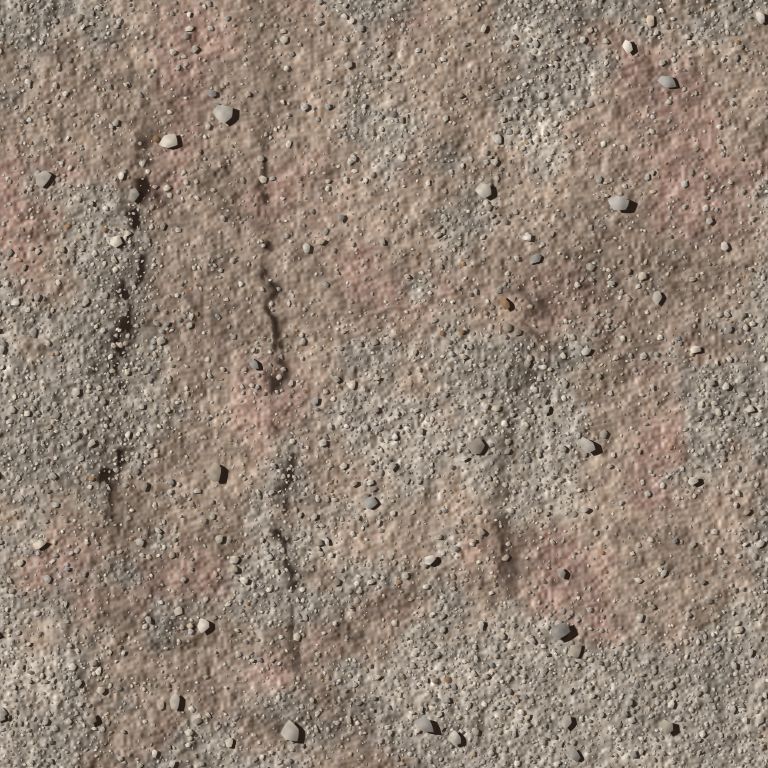
A Shadertoy shader for this texture:

```glsl
// Dry gravel soil in low sunlight from the left: mottled earth with fine relief,
// a few eroded ruts running top to bottom, and clumped layers of angular stones,
// from grit to pebbles, each casting a short dark shadow to the right.

const vec2 SHADOW_DIR = vec2(0.94, -0.34);
const float EDGE = 0.0012;               // softness of outlines, canvas units
const vec3 SHADOW = vec3(0.14, 0.10, 0.075);
const vec3 GREY_EARTH = vec3(0.585, 0.545, 0.50);
const vec3 BROWN_EARTH = vec3(0.58, 0.51, 0.45);
const vec3 RED_EARTH = vec3(0.59, 0.49, 0.44);
const vec3 TAN_STONE = vec3(0.75, 0.67, 0.57);
const vec3 GREY_STONE = vec3(0.67, 0.65, 0.63);
const vec3 PALE_STONE = vec3(0.86, 0.82, 0.76);
const vec3 ORANGE_STONE = vec3(0.70, 0.49, 0.30);

float hash(vec2 p) {
    vec3 q = fract(p.xyx * vec3(0.1031, 0.1030, 0.0973));
    q += dot(q, q.yzx + 33.33);
    return fract((q.x + q.y) * q.z);
}

vec2 hash2(vec2 p) {
    return vec2(hash(p), hash(p + 57.3));
}

float noise(vec2 p) {
    vec2 i = floor(p), f = fract(p);
    f = f * f * (3.0 - 2.0 * f);
    return mix(mix(hash(i), hash(i + vec2(1, 0)), f.x),
               mix(hash(i + vec2(0, 1)), hash(i + vec2(1, 1)), f.x), f.y);
}

float fbm(vec2 p) {
    float sum = 0.0, amp = 0.5;
    for (int i = 0; i < 4; i++) {
        sum += amp * noise(p);
        p = mat2(1.6, 1.2, -1.2, 1.6) * p + 7.1;
        amp *= 0.5;
    }
    return sum / 0.9375;
}

// Side lighting of a noise height field: positive faces the sun
float relief(vec2 p, float scale) {
    vec2 q = p * scale;
    return noise(q + 0.4 * SHADOW_DIR) - noise(q - 0.4 * SHADOW_DIR);
}

// Share of loose gravel: low on bare earth, high in clumps and at the bottom
float gravel(vec2 p) {
    float clumps = 0.6 * noise(p * vec2(9.0, 5.0) + 4.7) + 0.4 * noise(p * 24.0 + 31.0);
    return smoothstep(0.2, 0.8, clumps + 0.2 * (1.0 - smoothstep(0.0, 0.35, p.y)));
}

// Angular stone outline of about unit radius, negative inside
float stoneShape(vec2 q, vec2 id) {
    float turn = 6.283 * hash(id + 3.7), facet = -1.0;
    vec2 axis = vec2(cos(turn), sin(turn));
    q = vec2(dot(q, axis), mix(1.0, 1.6, hash(id + 8.1)) * dot(q, vec2(-axis.y, axis.x)));
    for (int i = 0; i < 5; i++) {
        float k = float(i);
        float angle = 1.257 * (k + 0.6 * hash(id + k * 5.3));
        facet = max(facet, dot(q, vec2(cos(angle), sin(angle))) * mix(0.85, 1.4, hash(id + k * 9.1)));
    }
    return mix(length(q), facet, 0.7) - 0.9;
}

vec3 stoneColor(vec2 id) {
    vec3 c = mix(TAN_STONE, GREY_STONE, hash(id + 21.0));
    c = mix(c, PALE_STONE, hash(id + 34.0));
    c = mix(c, ORANGE_STONE, 0.7 * step(0.985, hash(id + 55.0)));
    return c * mix(0.78, 1.06, hash(id + 72.0));
}

// One jittered grid of stones; sizes are radii in cells
vec3 scatterStones(vec3 ground, vec2 p, float cells, float density, vec2 sizes, float depth, float seed) {
    vec2 g = p * cells, cell = floor(g);
    float shade = 0.0, cover = 0.0;
    vec3 stones = vec3(0.0);
    for (int y = -1; y <= 1; y++)
    for (int x = -1; x <= 1; x++) {
        vec2 corner = cell + vec2(x, y), id = corner + seed;
        if (hash(id + 11.0) > density * mix(0.35, 1.6, gravel(corner / cells))) continue;
        float size = hash(id + 91.0);
        float radius = mix(sizes.x, sizes.y, size * size);
        vec2 q = (g - corner - hash2(id)) / radius;
        float soft = EDGE * cells / radius;
        float body = 1.0 - smoothstep(-soft, soft, stoneShape(q, id));
        float shadow = stoneShape(q - SHADOW_DIR * mix(0.4, 1.0, hash(id + 43.0)), id);
        shade = max(shade, 1.0 - smoothstep(-soft, soft, shadow));
        float lit = 1.04 - 0.34 * smoothstep(-0.4, 0.9, dot(q, SHADOW_DIR));
        lit += 0.2 * (noise(q * 2.0 + id) - 0.5);
        stones = mix(stones, stoneColor(id) * lit, body);
        cover = mix(cover, 1.0, body);
    }
    vec3 shaded = mix(ground, SHADOW, shade * depth);
    return shaded * (1.0 - cover) + stones;
}

// Channel between two points: soft hollow plus broken dark pits
float rut(vec2 p, vec2 top, vec2 bottom, float width) {
    float t = (top.y - p.y) / (top.y - bottom.y);
    float wander = 0.04 * (fbm(vec2(p.y * 9.0, top.x * 40.0)) - 0.5) + 0.02 * (noise(p * 45.0) - 0.5);
    float across = (p.x - mix(top.x, bottom.x, t) - wander) / width;
    float ends = smoothstep(-0.1, 0.2, t) * (1.0 - smoothstep(0.85, 1.1, t));
    float pits = smoothstep(0.42, 0.6, fbm(p * vec2(75.0, 50.0)));
    return ends * (0.22 * exp(-0.2 * across * across) + 0.9 * pits * exp(-across * across));
}

void mainImage(out vec4 fragColor, in vec2 fragCoord) {
    vec2 p = fragCoord / iResolution.y;

    // Earth mottled in grey, brown and red, with broad light and dark areas
    float bare = 1.0 - gravel(p);
    float red = smoothstep(0.45, 0.75, fbm(p * 8.0 + 19.0));
    vec3 color = mix(GREY_EARTH, mix(BROWN_EARTH, RED_EARTH, red), smoothstep(0.2, 0.8, bare));
    color *= 0.53 + 0.4 * fbm(p * 17.0 + 5.0) + 0.3 * fbm(p * 5.0 + 40.0) + 0.28 * noise(p * 75.0);

    // Fine relief and ruts
    float rough = mix(1.1, 0.8, bare);
    color += rough * (0.1 * relief(p, 60.0) + 0.2 * relief(p, 120.0) + 0.24 * relief(p, 230.0));
    float ruts = rut(p, vec2(0.205, 0.86), vec2(0.12, 0.3), 0.011);
    ruts += 0.8 * rut(p, vec2(0.335, 0.93), vec2(0.385, 0.1), 0.009);
    ruts += 0.55 * rut(p, vec2(0.70, 0.68), vec2(0.65, 0.2), 0.013);
    color = mix(color, SHADOW, 0.9 * min(ruts, 1.0));

    // Stones from grit to pebbles
    float pebbles = mix(0.2, 0.1, smoothstep(0.0, 0.35, p.y));
    color = scatterStones(color, p, 150.0, 0.42, vec2(0.2, 0.42), 0.55, 10.0);
    color = scatterStones(color, p, 85.0, 0.38, vec2(0.2, 0.4), 0.7, 230.0);
    color = scatterStones(color, p, 48.0, 0.24, vec2(0.17, 0.32), 0.85, 470.0);
    color = scatterStones(color, p, 18.0, pebbles, vec2(0.13, 0.26), 0.95, 710.0);
    fragColor = vec4(clamp(color, 0.0, 1.0), 1.0);
}
```
